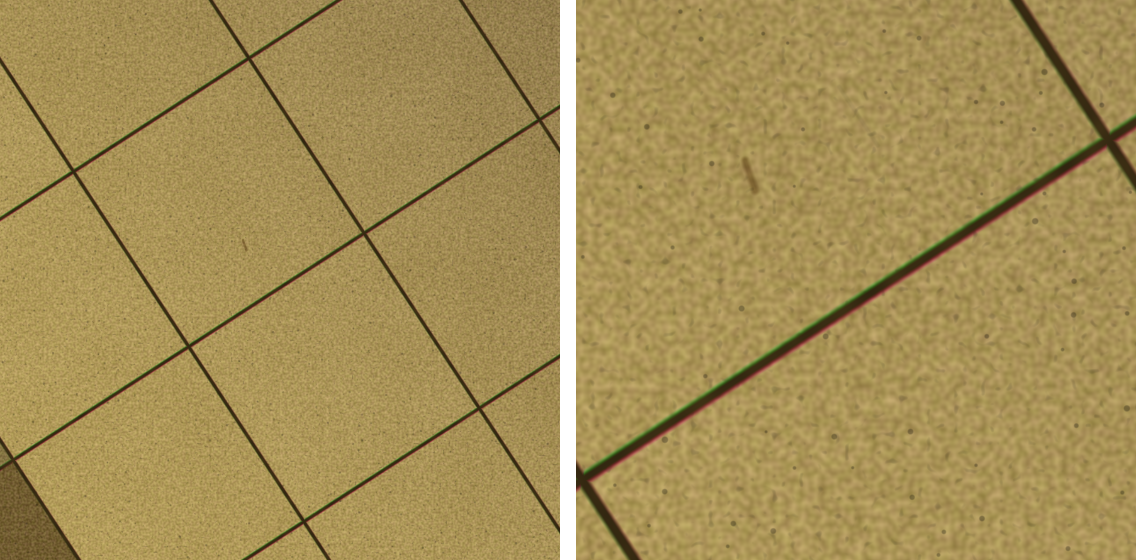
Left, the full canvas; right, a detail of the centre.
Reproduce this texture procedurally as a WebGL 2 fragment shader.

```glsl
#version 300 es
precision highp float;

#define GRID_ORIGIN vec2(0.3372, 0.3808)
#define TILE_U vec2(0.3132, 0.2025)
#define TILE_V vec2(0.2057, -0.3125)
#define GROUT_HALF_WIDTH 0.0031
#define GROUT_SOFTNESS 0.0016
#define FRINGE 0.0008
#define SUNLIT vec3(0.705, 0.615, 0.355)
#define SHADED vec3(0.575, 0.490, 0.300)
#define GROUT vec3(0.215, 0.165, 0.070)
#define GRAIN_SCALE 230.0
#define GRAIN_AMOUNT 0.12
#define TILE_VARIATION 0.016

uniform vec2 u_resolution;
out vec4 fragColor;

float hash(vec2 p) {
    vec3 q = fract(vec3(p.xyx) * 0.1031);
    q += dot(q, q.yzx + 33.33);
    return fract((q.x + q.y) * q.z);
}

vec2 gradient(vec2 cell) {
    float angle = 6.2832 * hash(cell);
    return vec2(cos(angle), sin(angle));
}

float gradientNoise(vec2 p) {
    vec2 i = floor(p), f = fract(p);
    vec2 w = f * f * f * (f * (f * 6.0 - 15.0) + 10.0);
    vec2 e = vec2(0.0, 1.0);
    float low = mix(dot(gradient(i), f), dot(gradient(i + e.yx), f - e.yx), w.x);
    float high = mix(dot(gradient(i + e.xy), f - e.xy), dot(gradient(i + e.yy), f - e.yy), w.x);
    return mix(low, high, w.y);
}

float segmentDistance(vec2 p, vec2 a, vec2 b) {
    vec2 ab = b - a;
    return length(p - a - ab * clamp(dot(p - a, ab) / dot(ab, ab), 0.0, 1.0));
}

// Joint coverage per channel; the shift leaves a faint coloured edge.
vec3 jointMask(float signedDistance, float fringe, float soft) {
    vec3 d = abs(signedDistance + fringe * vec3(1.0, -0.4, 0.6));
    return 1.0 - smoothstep(GROUT_HALF_WIDTH - soft, GROUT_HALF_WIDTH + soft, d);
}

// Sparse round pits, at most one per cell.
float pits(vec2 p, float cells, float chance, float soft) {
    vec2 cell = floor(p * cells);
    vec2 jitter = vec2(hash(cell + 17.0), hash(cell + 71.0));
    float radius = mix(0.0008, 0.0019, hash(cell + 43.0));
    float d = length(p - (cell + 0.2 + 0.6 * jitter) / cells);
    return step(hash(cell + 5.0), chance) * (1.0 - smoothstep(radius - soft, radius + soft, d));
}

void main() {
    vec2 uv = gl_FragCoord.xy / u_resolution;
    float pixel = 1.0 / min(u_resolution.x, u_resolution.y);
    float soft = max(GROUT_SOFTNESS, pixel);

    // Rotated tile grid
    vec2 grid = inverse(mat2(TILE_U, TILE_V)) * (uv - GRID_ORIGIN);
    vec2 tile = floor(grid);
    vec2 joint = (fract(grid + 0.5) - 0.5) * vec2(length(TILE_U), length(TILE_V));

    // Light falling off toward the upper right
    float falloff = pow(0.5 * (uv.x + uv.y), 1.6);
    vec3 color = mix(SUNLIT, SHADED, falloff);
    color += TILE_VARIATION * (hash(tile + 29.0) - 0.5);
    color += 0.018 * gradientNoise(uv * 9.0 + tile * 3.7);

    // Darker tiles beyond the corner column
    float outer = 1.0 - step(-1.0, tile.x);
    float darkTile = outer * step(0.0, tile.y);
    color *= mix(vec3(1.0), mix(vec3(0.76), vec3(0.64, 0.60, 0.55), darkTile), outer);

    // Fine grain, mottling and dark specks
    float grain = gradientNoise(uv * GRAIN_SCALE) + 0.45 * gradientNoise(uv * 95.0 + 31.0);
    color += GRAIN_AMOUNT * grain * vec3(1.0, 0.97, 0.85);
    color += 0.035 * gradientNoise(uv * 160.0 + 57.0) * vec3(0.6, -0.3, 1.0);
    float speck = smoothstep(0.25, 0.6, gradientNoise(uv * 185.0 + 83.0));
    color *= 1.0 - 0.16 * speck;
    color *= 1.0 - 0.28 * pits(uv, 55.0, 0.16, pixel);

    // Small stain and faint scratch
    float stain = segmentDistance(uv, vec2(0.434, 0.571), vec2(0.440, 0.553));
    color *= 1.0 - vec3(0.24, 0.30, 0.40) * (1.0 - smoothstep(0.0005, 0.0035, stain));
    float scratch = segmentDistance(uv, vec2(0.490, 0.615), vec2(0.513, 0.580));
    color *= 1.0 - 0.07 * (1.0 - smoothstep(0.0004, 0.0020, scratch));

    // Grout joints
    vec3 alongV = jointMask(joint.x, 0.3 * FRINGE, soft);
    vec3 alongU = jointMask(joint.y, FRINGE, soft);
    vec3 grout = GROUT * (1.0 + 0.25 * gradientNoise(uv * 60.0));
    color = mix(color, grout, max(alongU, alongV));

    fragColor = vec4(clamp(color, 0.0, 1.0), 1.0);
}
```
